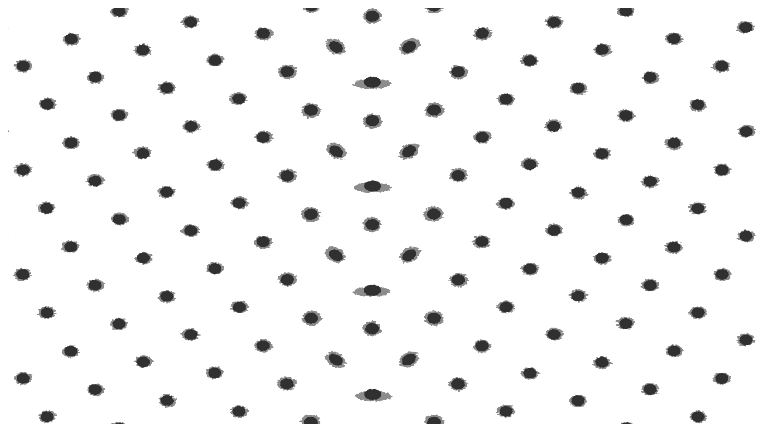
Give the GLSL for this pattern, as a Shadertoy shader.

```glsl
const float UNITS = 432.0;                  // canvas height in design units
const vec4 FRAME = vec4(8.0, 8.0, 756.0, 424.0);
const float AXIS = 372.5;                   // mirror line
const vec2 FIRST = vec2(23.0, 66.0);        // centre of column 0, y downwards
const vec2 STEP = vec2(24.0, 38.38);        // shift from column to column
const float PERIOD = 104.15;                // vertical repeat
const float LAST_COLUMN = 13.0;
const float AXIS_ZONE = 22.0;               // half width of the central column
const vec2 CORE = vec2(6.5, 5.3);
const vec2 HALO = vec2(8.6, 6.2);
const vec2 HALO_NEAR_AXIS = vec2(9.8, 7.7);
const vec2 CORE_SMEARED = vec2(8.5, 5.5);
const vec2 HALO_SMEARED = vec2(18.5, 5.0);
const float TEAR = 3.5;
const float ROUGHNESS = 2.2;
const float WANDER = 0.8;
const vec3 PAPER = vec3(1.0);
const vec3 HALO_INK = vec3(0.55);
const vec3 CORE_INK = vec3(0.19);

vec2 hash2(vec2 p) {
    vec2 k = vec2(dot(p, vec2(127.1, 311.7)), dot(p, vec2(269.5, 183.3)));
    return fract(sin(k) * 43758.5) * 2.0 - 1.0;
}

float gradientNoise(vec2 p) {
    vec2 i = floor(p), f = fract(p);
    vec2 w = f * f * f * (f * (f * 6.0 - 15.0) + 10.0);
    vec2 e = vec2(0.0, 1.0);
    float a = dot(hash2(i), f);
    float b = dot(hash2(i + e.yx), f - e.yx);
    float c = dot(hash2(i + e.xy), f - e.xy);
    float d = dot(hash2(i + e.yy), f - e.yy);
    return mix(mix(a, b, w.x), mix(c, d, w.x), w.y);
}

float ellipseDistance(vec2 p, vec2 r) {
    float k = length(p / r);
    return k * (k - 1.0) / max(length(p / (r * r)), 1e-4);
}

// Offset from the nearest dot of a column (x) and its row number (y)
vec2 nearestRow(float y, float column) {
    float dy = y - FIRST.y - STEP.y * column;
    float row = round(dy / PERIOD);
    return vec2(dy - row * PERIOD, row);
}

float coverage(float d, float pixel) {
    return 1.0 - smoothstep(-0.5 * pixel, 0.5 * pixel, d);
}

void mainImage(out vec4 fragColor, in vec2 fragCoord) {
    float pixel = UNITS / iResolution.y;
    vec2 p = vec2(fragCoord.x, iResolution.y - fragCoord.y) * pixel;

    // Mirrored diagonal lattice
    float side = p.x < AXIS ? 1.0 : -1.0;
    float folded = AXIS - abs(p.x - AXIS);
    float column = clamp(round((folded - FIRST.x) / STEP.x), -1.0, LAST_COLUMN);
    float nearAxis = smoothstep(9.0, 13.0, column);
    float innermost = step(LAST_COLUMN - 0.5, column);
    vec2 row = nearestRow(p.y, column);
    vec2 q = vec2(folded - FIRST.x - STEP.x * column, row.x);
    q -= innermost * vec2(1.0, 3.0);
    q.y -= 0.25 * innermost * q.x;
    vec2 coreSize = CORE * (1.0 + 0.06 * nearAxis);
    vec2 haloSize = mix(HALO, HALO_NEAR_AXIS, nearAxis);
    vec2 haloShift = vec2(0.0);

    // Central column: smeared and round dots alternate
    if (abs(p.x - AXIS) < AXIS_ZONE) {
        vec2 smeared = nearestRow(p.y, LAST_COLUMN + 1.0);
        vec2 plain = nearestRow(p.y, LAST_COLUMN + 2.0);
        bool isSmeared = abs(smeared.x) < abs(plain.x);
        row = isSmeared ? smeared : plain;
        column = LAST_COLUMN + (isSmeared ? 1.0 : 2.0);
        q = vec2(p.x - AXIS, row.x + 0.5);
        side = 1.0;
        if (isSmeared) {
            coreSize = CORE_SMEARED;
            haloSize = HALO_SMEARED;
            haloShift = vec2(0.0, 1.7);
        } else {
            haloSize = vec2(9.0, 7.5);
        }
    }

    // Ragged edges, different for every dot
    vec2 wander = WANDER * hash2(vec2(column * side, row.y) + 7.0);
    float tear = TEAR * gradientNoise(p * vec2(0.13, 0.5));
    float rough = ROUGHNESS * gradientNoise(p * 0.45 + 31.0);
    vec2 haloPoint = q - haloShift - wander + vec2(tear, 0.0);
    float halo = ellipseDistance(haloPoint, haloSize) + rough;
    float core = ellipseDistance(q - 0.3 * wander, coreSize) + 0.5 * rough;

    // Ink on paper, cut off at the frame
    vec3 colour = mix(PAPER, HALO_INK, coverage(halo, pixel));
    colour = mix(colour, CORE_INK, coverage(core, pixel));
    vec2 inset = min(p - FRAME.xy, FRAME.zw - p);
    float inside = coverage(-min(inset.x, inset.y), pixel);
    fragColor = vec4(mix(PAPER, colour, inside), 1.0);
}
```
